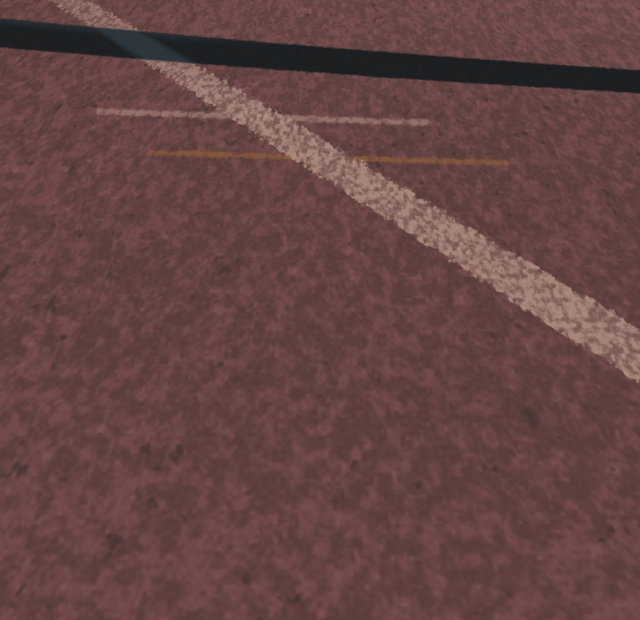
Write a WebGL 2 fragment shader that draws this texture.

```glsl
#version 300 es
precision highp float;
// A worn red running track seen at a low angle: grainy rubber crossed by a dark band,
// a wide pale diagonal stripe and two thin painted dashes. The grain is layered value
// noise in a perspective frame, so it grows coarser towards the viewer.
uniform vec2 u_resolution;
out vec4 fragColor;

const vec3 RUBBER_BROWN = vec3(0.362, 0.247, 0.237);
const vec3 RUBBER_RED = vec3(0.450, 0.290, 0.292);
const vec3 SPECK_DARK = vec3(0.24, 0.19, 0.185);
const vec3 PAINT_PALE = vec3(0.68, 0.55, 0.505);
const vec3 PAINT_WORN = vec3(0.48, 0.355, 0.33);
const vec3 DASH_PINK = vec3(0.59, 0.45, 0.425);
const vec3 DASH_OCHRE = vec3(0.53, 0.35, 0.23);
const vec3 BAND_BLACK = vec3(0.112, 0.122, 0.130);
const vec3 BAND_BLUE = vec3(0.185, 0.225, 0.255);

float hash(vec2 cell) {
  vec3 q = fract(vec3(cell.xyx) * 0.1031);
  q += dot(q, q.yzx + 33.33);
  return fract((q.x + q.y) * q.z);
}

float noise(vec2 p) {
  vec2 i = floor(p), f = fract(p);
  f = f * f * (3.0 - 2.0 * f);
  float low = mix(hash(i), hash(i + vec2(1, 0)), f.x);
  float high = mix(hash(i + vec2(0, 1)), hash(i + vec2(1, 1)), f.x);
  return mix(low, high, f.y);
}

// Rotated octaves hide the lattice of the value noise.
float grain(vec2 p) {
  float sum = 0.0, weight = 0.5;
  for (int i = 0; i < 3; i++) {
    sum += weight * noise(p);
    p = mat2(1.5, 1.1, -1.1, 1.5) * p + 17.3;
    weight *= 0.55;
  }
  return sum / 0.926;
}

// Coverage of the area above zero, with a soft edge.
float cover(float d, float softness) {
  return smoothstep(-softness, softness, d);
}

// Coverage of a thin dash from a to b.
float dash(vec2 p, vec2 a, vec2 b, float halfWidth, float softness) {
  vec2 ab = b - a;
  float t = clamp(dot(p - a, ab) / dot(ab, ab), 0.0, 1.0);
  return cover(halfWidth - length(p - a - ab * t), softness);
}

vec3 rubber(vec2 p, vec2 ground) {
  float coarse = grain(ground * 62.0 + 40.0);
  float fine = noise(ground * 170.0 + 9.0);
  float patches = noise(p * 4.0 + 3.0);
  // The surface is browner in the middle right and redder along the rim.
  float shade = exp(-dot((p - vec2(0.72, 0.42)) * vec2(1.6, 2.2),
                         (p - vec2(0.72, 0.42)) * vec2(1.6, 2.2)));
  float redness = smoothstep(0.25, 0.78, coarse + 0.12 * (fine - 0.5)
                  + 0.08 * (patches - 0.5) - 0.10 * shade);
  vec3 color = mix(RUBBER_BROWN, RUBBER_RED, redness);
  color += 0.028 * (fine - 0.5);
  color += vec3(0.035, 0.030, 0.030) * smoothstep(0.75, 1.0, p.y) * p.x;
  // Pits are sparse dark dots, flecks are sparse light ones.
  float pit = smoothstep(0.72, 0.88, grain(ground * 48.0 + 120.0));
  float fleck = smoothstep(0.78, 0.95, noise(ground * 95.0 + 230.0));
  color = mix(color, SPECK_DARK, 0.6 * pit);
  return color + 0.035 * fleck * vec3(1.0, 0.85, 0.8);
}

void main() {
  vec2 p = gl_FragCoord.xy / u_resolution;
  float pixel = 1.0 / u_resolution.y;
  float depth = 1.5 - p.y;
  vec2 ground = vec2((p.x - 0.5) * 1.032 / depth, log(depth)) + 3.0;
  float soft = max(0.0022, pixel);
  float paintGrain = grain(ground * 125.0 + 70.0);
  float rough = paintGrain - 0.5;

  vec3 color = rubber(p, ground);
  float scuff = dash(p, vec2(0.822, 0.338), vec2(0.834, 0.318), 0.007, 0.008);
  color = mix(color, SPECK_DARK, 0.6 * scuff);

  // Thin dashes, worn through by the grain.
  float wear = smoothstep(0.15, 0.6, paintGrain);
  float pink = dash(p, vec2(0.156, 0.820), vec2(0.666, 0.802), 0.0045 + 0.005 * rough, 0.003);
  float ochre = dash(p, vec2(0.236, 0.754), vec2(0.790, 0.737), 0.004 + 0.005 * rough, 0.003);
  color = mix(color, DASH_PINK, pink * (0.45 + 0.5 * wear));
  color = mix(color, DASH_OCHRE, ochre * (0.4 + 0.5 * wear));

  // Diagonal stripe between two straight, slightly diverging edges.
  float upper = 1.0 - 0.615 * (p.x - 0.137) - p.y;
  float lower = p.y - 1.0 + 0.670 * (p.x - 0.078);
  float stripe = cover(min(upper, lower) + 0.016 * rough, soft * 1.6);
  vec3 paint = mix(PAINT_WORN, PAINT_PALE, smoothstep(0.2, 0.75, paintGrain));
  color = mix(color, paint, stripe * mix(0.92, 0.68, smoothstep(0.78, 1.0, p.y)));

  // Dark band, bluish where it covers the stripe and along its upper left rim.
  float middle = 0.947 - 0.079 * p.x - 0.004 * sin(3.14159 * p.x);
  float halfWidth = mix(0.0235, 0.0185, p.x);
  float offset = p.y - middle;
  float band = cover(halfWidth - abs(offset) + 0.003 * rough, soft);
  float rim = smoothstep(0.3, 1.0, offset / halfWidth) * (1.0 - smoothstep(0.2, 0.5, p.x));
  float blue = max(0.85 * cover(min(upper, lower), 0.008), 0.5 * rim);
  vec3 bandColor = mix(BAND_BLACK, BAND_BLUE, blue) + 0.02 * rough;
  color = mix(color, bandColor, band);

  fragColor = vec4(color, 1.0);
}
```
